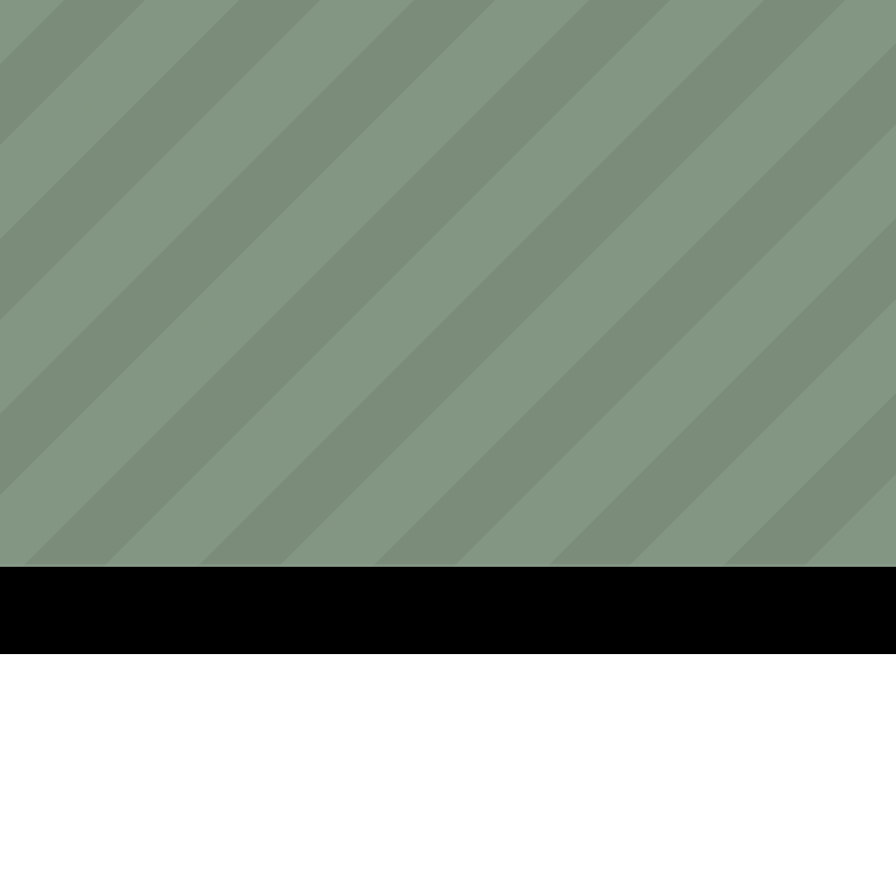
A Shadertoy shader for this pattern:

```glsl
// Sage diagonal stripes above a black band and a white base.

const vec3 LIGHT_SAGE = vec3(0.515, 0.586, 0.514);
const vec3 DARK_SAGE  = vec3(0.484, 0.551, 0.479);
const vec3 EDGE_SAGE  = vec3(0.550, 0.625, 0.550);
const vec3 TRACE_TINT = vec3(0.520, 0.592, 0.485);
const vec3 BAND_BLACK = vec3(0.0);
const vec3 BASE_WHITE = vec3(1.0);

const float BAND_TOP      = 0.3674;
const float BAND_BOTTOM   = 0.2700;
const float EDGE_HEIGHT   = 0.0030;
const float STRIPE_PERIOD = 0.1953;
const float STRIPE_START  = 0.0716;
const float STRIPE_WIDTH  = 0.0905;
const float TRACE_WIDTH   = 0.0010;
const float TRACE_DASH    = 0.0150;

// Smoothed step across one pixel
float edge(float distance, float pixel) {
    return clamp(distance / pixel + 0.5, 0.0, 1.0);
}

// Coverage of the dark diagonal stripes, p measured from the top left
float darkStripe(vec2 p, float pixel) {
    float center = STRIPE_START + 0.5 * STRIPE_WIDTH;
    float offset = p.x + p.y - center;
    float nearest = abs(offset - STRIPE_PERIOD * round(offset / STRIPE_PERIOD));
    return edge((0.5 * STRIPE_WIDTH - nearest) * 0.7071, pixel);
}

// Faint dashed curve that descends from the upper left
float dashedTrace(vec2 p, float pixel) {
    float bend = max(0.221 - p.y, 0.0);
    float curveX = 0.1406 + 0.636 * (p.y - 0.221) + 0.64 * pow(bend, 1.5);
    float line = edge(TRACE_WIDTH - abs(p.x - curveX) * 0.84, pixel);
    float dash = smoothstep(0.25, 0.4, abs(fract(p.y / TRACE_DASH) - 0.5) + 0.15);
    return line * dash * step(0.075, p.y);
}

void mainImage(out vec4 fragColor, in vec2 fragCoord) {
    vec2 uv = fragCoord / iResolution.xy;
    float pixel = 1.0 / iResolution.y;
    vec2 fromTop = vec2(uv.x, 1.0 - uv.y);

    // Striped field
    float dark = darkStripe(fromTop, pixel);
    vec3 color = mix(LIGHT_SAGE, DARK_SAGE, dark);
    color = mix(color, TRACE_TINT, 0.45 * dashedTrace(fromTop, pixel) * (1.0 - dark));

    // Pale rim above the band
    float rim = 1.0 - edge(uv.y - BAND_TOP - EDGE_HEIGHT, pixel);
    color = mix(color, EDGE_SAGE, 0.6 * rim);

    // Black band and white base
    color = mix(color, BAND_BLACK, edge(BAND_TOP - uv.y, pixel));
    color = mix(color, BASE_WHITE, edge(BAND_BOTTOM - uv.y, pixel));

    fragColor = vec4(color, 1.0);
}
```
